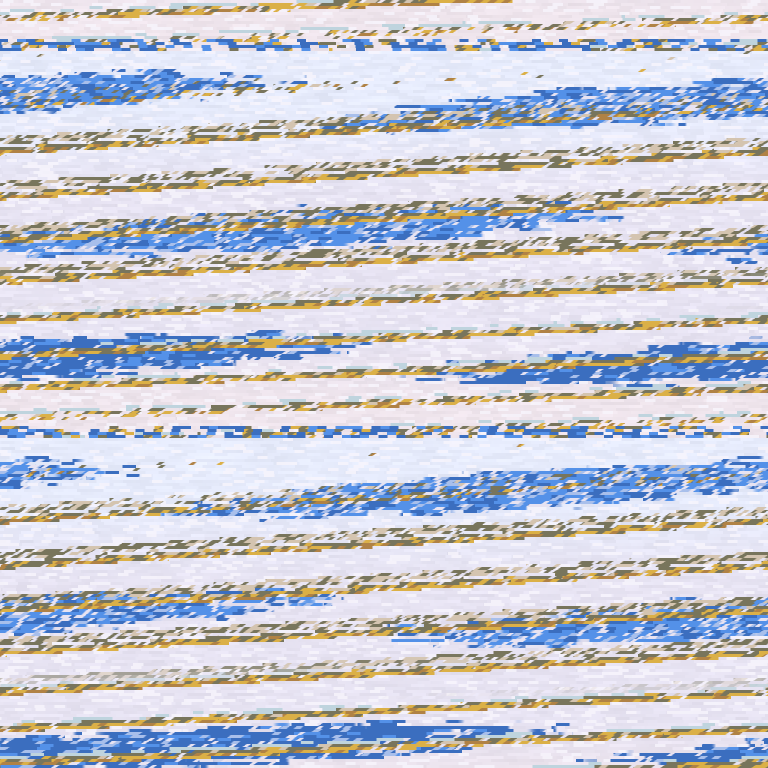
Reproduce this pattern procedurally as a three.js fragment shader.

```glsl
// Sheared raster glitch: rising gold and olive threads and blue lenses on pale dashed rows.
varying vec2 vUv;

// Layout, in canvas units
const float ROWS = 256.0;           // scan rows over the canvas height
const float PERIOD = 0.505;         // height of one repeat
const float TOP_OFFSET = 0.0664;    // first repeat, measured from the top
const float TURNS = 8.43;           // threads per repeat, before crowding
const float CROWDING = 1.5;         // extra threads near the end of a repeat
const float SLANT = 0.005;          // lean of the grains inside a row
const float STRIP_START = 0.969;    // where the scrambled strip begins
const vec2 LENS_SIZE = vec2(0.46, 0.052);
const vec3 LENS_X_ODD = vec3(0.90, 0.36, 1.00);
const vec3 LENS_X_EVEN = vec3(0.70, 0.95, 0.25);
const float AA_STEP = 0.00049;      // half of the sample spacing

const vec3 LAVENDER = vec3(0.905, 0.89, 0.95);
const vec3 ICE = vec3(0.90, 0.92, 0.985);
const vec3 ROSE = vec3(0.935, 0.895, 0.925);
const vec3 WHITE = vec3(0.97, 0.96, 0.99);
const vec3 DEEP_BLUE = vec3(0.23, 0.43, 0.75);
const vec3 BRIGHT_BLUE = vec3(0.33, 0.57, 0.91);
const vec3 PALE_BLUE = vec3(0.66, 0.75, 0.92);
const vec3 OLIVE = vec3(0.47, 0.46, 0.36);
const vec3 GOLD = vec3(0.86, 0.69, 0.28);
const vec3 BRONZE = vec3(0.69, 0.51, 0.27);
const vec3 BEIGE = vec3(0.83, 0.77, 0.69);
const vec3 TEAL = vec3(0.75, 0.83, 0.87);

float hash(vec2 p) {
  p = fract(p * vec2(0.1031, 0.1137));
  p += dot(p, p.yx + 33.33);
  return fract((p.x + p.y) * p.x * 17.0 + p.y * 31.0);
}

float gradientDot(vec2 cell, vec2 offset) {
  float angle = 6.2832 * hash(cell);
  return dot(vec2(cos(angle), sin(angle)), offset);
}

float gradientNoise(vec2 p) {
  vec2 i = floor(p), f = fract(p);
  vec2 w = f * f * f * (f * (f * 6.0 - 15.0) + 10.0);
  float low = mix(gradientDot(i, f), gradientDot(i + vec2(1, 0), f - vec2(1, 0)), w.x);
  float high = mix(gradientDot(i + vec2(0, 1), f - vec2(0, 1)), gradientDot(i + 1.0, f - 1.0), w.x);
  return mix(low, high, w.y);
}

// One random value per dash; each row is shifted on its own
float dash(float x, float row, float count) {
  return hash(vec2(floor(x * count + 9.0 * hash(vec2(row, count))) + 40.0, row + count));
}

float band(float d, float from, float to) {
  return step(from, d) * step(d, to);
}

vec3 paint(vec2 p) {
  // Row and position within the repeat
  float row = floor(p.y * ROWS);
  float leanX = p.x - SLANT * (fract(p.y * ROWS) - 0.5);
  float down = (1.0 - (row + 0.5) / ROWS - TOP_OFFSET) / PERIOD;
  float repeat = floor(down), u = down - repeat;
  float odd = 1.0 - mod(repeat, 2.0);

  // Random values shared by the layers
  float wide = dash(p.x, row, 58.0);
  float fine = dash(leanX, row, 165.0);
  float speck = dash(leanX, row, 110.0);
  float streak = gradientNoise(vec2(p.x * 13.0, row * 0.73));

  // Pale ground with faint dashes
  vec3 color = mix(ICE, LAVENDER, smoothstep(0.12, 0.4, u));
  color = mix(color, ROSE, smoothstep(0.72, 0.92, u));
  color += 0.045 * (wide - 0.5) + 0.03 * streak;
  color = mix(color, WHITE, 0.8 * step(0.84, dash(p.x, row, 75.0)));

  // Blue lenses along the helix
  float density = TURNS + 4.0 * CROWDING * u * u * u;
  vec3 lensX = mix(LENS_X_EVEN, LENS_X_ODD, odd);
  float lens = -9.0;
  for (int i = 0; i < 3; i++) {
    float k = float(i);
    float center = i == 0 ? lensX.x : (i == 1 ? lensX.y : lensX.z);
    float dx = fract(p.x - center + 0.5) - 0.5;
    float dy = u - (0.13 + 0.333 * k) + dx / density;
    vec2 q = vec2(dx, dy) / LENS_SIZE;
    lens = max(lens, 1.0 - dot(q, q));
  }
  float solid = smoothstep(0.5, 0.75, u);
  vec3 blue = mix(BRIGHT_BLUE, DEEP_BLUE, step(0.62 - 0.4 * solid, wide));
  blue = mix(blue, PALE_BLUE, step(0.80 + 0.09 * solid, speck));
  blue = mix(blue, LAVENDER, step(0.87 + 0.06 * solid, fine));
  color = mix(color, blue, smoothstep(-0.03, 0.03, lens - 0.12 + 0.9 * streak + 0.3 * (wide - 0.5)));

  // Threads: signed height below the nearest one
  float phase = p.x + TURNS * u + CROWDING * u * u * u * u - mix(0.78, 0.19, odd);
  float d = (fract(phase + 0.5) - 0.5) / density * PERIOD;
  float grown = smoothstep(0.04, 0.24, u) * (1.0 - 0.55 * smoothstep(0.87, 0.96, u));
  float upper = 1.0 - smoothstep(0.55, 0.68, u);
  vec3 grain = mix(OLIVE, BEIGE, step(0.52, speck));
  color = mix(color, grain, band(d, -0.019, -0.008) * upper * step(fine, 0.68 * grown));
  color = mix(color, TEAL, band(d, -0.010, -0.005) * (1.0 - upper) * step(wide, 0.5));
  vec3 top = mix(OLIVE, mix(GOLD, BEIGE, step(0.82, speck)), step(0.62, speck));
  color = mix(color, top, band(d, -0.005, -0.0005) * step(fine, 0.9 * grown));
  vec3 gilt = mix(GOLD, BRONZE, step(0.68, speck));
  gilt = mix(gilt, OLIVE, step(speck, 0.34 - 0.2 * smoothstep(0.2, 0.4, u)));
  color = mix(color, gilt, band(d, -0.0005, 0.0045) * step(fine, 0.93 * grown));

  // Scrambled strip closing each repeat
  float block = dash(p.x, row, 85.0);
  vec3 chip = mix(DEEP_BLUE, BRIGHT_BLUE, step(0.25, block));
  chip = mix(chip, mix(OLIVE, GOLD, step(0.5, speck)), step(0.42, block));
  chip = mix(chip, color, step(0.58, block + 0.25 * streak));
  return mix(color, chip, step(STRIP_START, u));
}

void main() {
  // Four samples smooth the edges
  vec3 sum = vec3(0.0);
  for (int i = 0; i < 4; i++) {
    vec2 corner = vec2(mod(float(i), 2.0), floor(float(i) * 0.5)) - 0.5;
    sum += paint(vUv + corner * 2.0 * AA_STEP);
  }
  gl_FragColor = vec4(sum * 0.25, 1.0);
}
```
